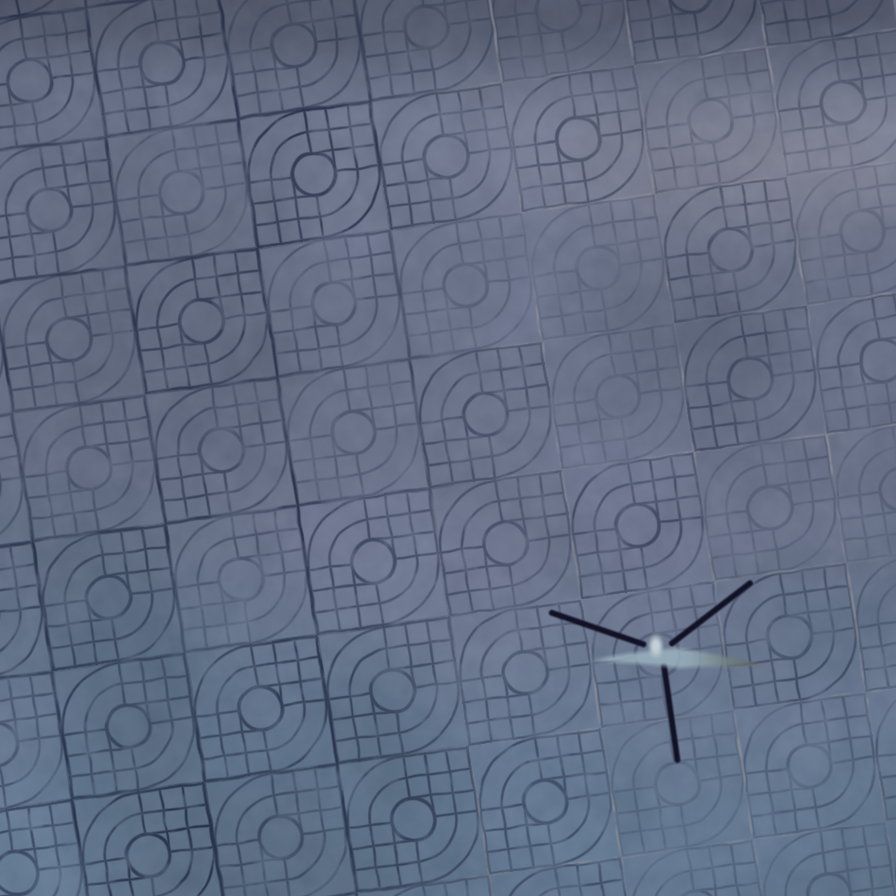
Reproduce this texture procedurally as a Shadertoy shader.

```glsl
#define TILE_RIGHT vec2(0.1476, 0.0200)
#define TILE_UP vec2(-0.0221, 0.1440)
#define TILE_CENTRE vec2(0.3724, 0.6615)
#define RING_STEP 0.163
#define GROOVE_WIDTH 0.019
#define RIM_WIDTH 0.027
#define JOINT_WIDTH 0.021
#define SLATE vec3(0.412, 0.444, 0.534)
#define BLUE_SLATE vec3(0.378, 0.458, 0.550)
#define GROOVE_COLOR vec3(0.145, 0.185, 0.280)
#define DUST_COLOR vec3(0.56, 0.56, 0.60)

float hash(vec2 p) {
    vec3 q = fract(p.xyx * vec3(0.1031, 0.1030, 0.0973));
    q += dot(q, q.yzx + 33.33);
    return fract((q.x + q.y) * q.z);
}

float noise(vec2 p) {
    vec2 i = floor(p), f = fract(p);
    f = f * f * (3.0 - 2.0 * f);
    return mix(mix(hash(i), hash(i + vec2(1, 0)), f.x),
               mix(hash(i + vec2(0, 1)), hash(i + vec2(1, 1)), f.x), f.y);
}

float fbm(vec2 p) {
    float sum = 0.0, amp = 0.5;
    for (int i = 0; i < 4; i++) {
        sum += amp * noise(p + 40.0);
        p = mat2(1.6, 1.2, -1.2, 1.6) * p + 7.1;
        amp *= 0.5;
    }
    return sum;
}

float stroke(float dist, float width, float soft) {
    return 1.0 - smoothstep(0.5 * width - soft, 0.5 * width + soft, abs(dist));
}

float segment(vec2 p, vec2 a, vec2 b) {
    vec2 ab = b - a;
    return length(p - a - ab * clamp(dot(p - a, ab) / dot(ab, ab), 0.0, 1.0));
}

// Arcs fill one diagonal pair of quadrants, crossing lines fill the other
float tileGrooves(vec2 p, float soft) {
    float radius = length(p);
    float rim = stroke(radius - RING_STEP, RIM_WIDTH, soft);
    float lines = max(stroke(p.x, GROOVE_WIDTH, soft), stroke(p.y, GROOVE_WIDTH, soft));
    for (int i = 1; i < 4; i++) {
        float offset = RING_STEP * float(i);
        float arc = stroke(radius - offset, GROOVE_WIDTH, soft);
        vec2 d = abs(p) - offset;
        float cross = max(stroke(d.x, GROOVE_WIDTH, soft), stroke(d.y, GROOVE_WIDTH, soft));
        lines = max(lines, p.x * p.y > 0.0 ? cross : arc);
    }
    return max(rim, lines * smoothstep(RING_STEP - soft, RING_STEP + soft, radius));
}

// Cloudy paving with a pale sheen at upper right
vec3 pavingColor(vec2 uv) {
    float cloud = fbm(uv * 5.0);
    vec3 col = mix(BLUE_SLATE, SLATE, smoothstep(0.1, 0.5, uv.y + 0.4 * (cloud - 0.47)));
    col *= 1.0 + 0.26 * (cloud - 0.47);
    vec2 s = (uv - vec2(0.88, 0.825 + 0.08 * (cloud - 0.47))) / vec2(0.32, 0.085);
    col += vec3(0.090, 0.070, 0.050) * exp(-dot(s, s));
    col *= 1.0 - 0.22 * smoothstep(0.88, 1.0, uv.y + 0.1 * (cloud - 0.47));
    return col + 0.05 * (fbm(uv * 55.0) - 0.47);
}

// Three dark rods around a small pale body with swept blades
vec3 drawSpinner(vec3 col, vec2 uv, float px) {
    vec2 p = uv - vec2(0.732, 0.279);
    float rods = min(segment(p, vec2(-0.014, 0.002), vec2(-0.116, 0.037)),
                 min(segment(p, vec2(0.018, 0.003), vec2(0.105, 0.070)),
                     segment(p, vec2(0.009, -0.022), vec2(0.024, -0.127))));
    col = mix(col, vec3(0.07, 0.07, 0.15), stroke(rods, 0.0065, 0.0008 + px));
    float taper = max(0.0, 1.0 - abs(p.x - 0.025) / 0.105);
    float bend = p.y + 0.013 + 0.7 * p.x * p.x;
    float blade = smoothstep(0.0, 0.3, taper) * stroke(bend, 0.022 * taper, 0.003 + px);
    vec3 bladeColor = mix(vec3(0.62, 0.71, 0.76), vec3(0.40, 0.44, 0.42), smoothstep(0.02, 0.11, p.x));
    col = mix(col, bladeColor, 0.8 * blade);
    float body = stroke(length(p * vec2(1.0, 0.65)), 0.013, 0.003 + px);
    return mix(col, vec3(0.76, 0.81, 0.83), body);
}

void mainImage(out vec4 fragColor, in vec2 fragCoord) {
    vec2 uv = fragCoord / iResolution.y;
    float px = 1.0 / iResolution.y;
    float soft = 0.005 + 3.4 * px;

    // Slight wobble keeps the grooves from looking ruled
    vec2 wobble = vec2(noise(uv * 60.0), noise(uv * 60.0 + 19.0)) - 0.5;
    vec2 grid = inverse(mat2(TILE_RIGHT, TILE_UP)) * (uv - TILE_CENTRE + 0.0018 * wobble) + 0.5;
    vec2 id = floor(grid);
    vec2 p = grid - id - 0.5;
    float wear = fbm(uv * 13.0 + 3.0);
    float broken = smoothstep(0.22, 0.62, fbm(uv * 48.0 + 11.0));
    float dusty = smoothstep(0.36, 0.62, uv.x + 0.15 * (wear - 0.47));

    vec3 col = pavingColor(uv) * (0.985 + 0.03 * hash(id + 51.0));

    // Grooves differ in depth from tile to tile and fade to the right
    float depth = mix(0.84, 0.56, dusty) * mix(0.38, 1.0, hash(id + 23.0));
    depth *= (0.45 + 0.9 * wear) * (0.55 + 0.6 * broken);
    col = mix(col, GROOVE_COLOR, clamp(depth, 0.0, 1.0) * tileGrooves(p, soft));

    // Joints: dark on the left, thin broken dust on the right
    vec2 edge = 0.5 - abs(p);
    float joint = max(stroke(edge.x, JOINT_WIDTH, soft), 0.75 * stroke(edge.y, JOINT_WIDTH, soft));
    float patchy = smoothstep(0.34, 0.64, fbm(uv * 24.0));
    col = mix(col, GROOVE_COLOR, joint * (1.0 - dusty) * (0.35 + 0.55 * patchy));
    col = mix(col, DUST_COLOR, joint * dusty * (0.08 + 0.65 * patchy * broken));

    col = drawSpinner(col, uv, px);
    fragColor = vec4(clamp(col, 0.0, 1.0), 1.0);
}
```
